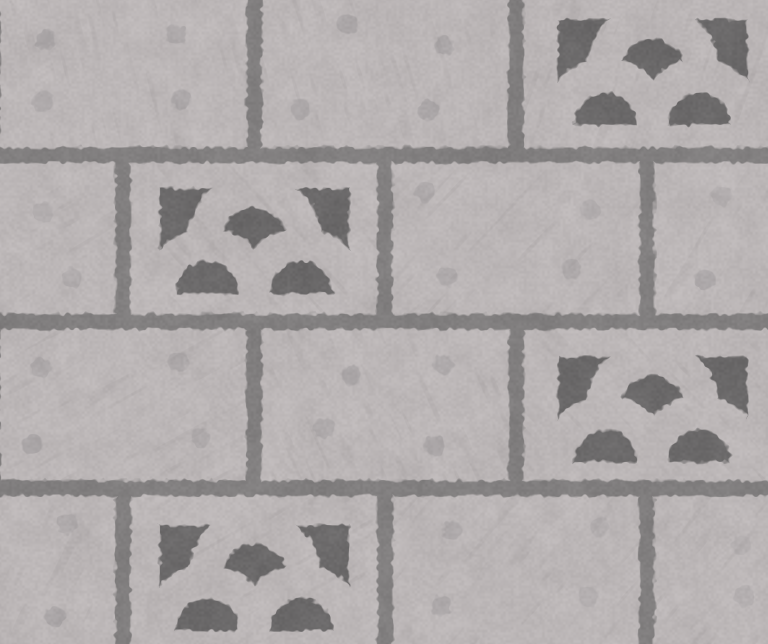
Write a Shadertoy shader that draws this texture.

```glsl
// Running-bond wall of pale concrete blocks with rough mortar joints, faint
// round pits and fish-scale vent blocks. Blocks come from a staggered grid,
// vents from circle distances, and wear from value noise.

#define UNITS 768.0                  // units across the canvas width
#define BLOCK vec2(262.0, 166.6)     // block pitch
#define ORIGIN vec2(-8.0, -10.8)     // lower-left corner of the grid
#define JOINT 7.6                    // half width of the mortar
#define VENT_PITCH vec2(796.0, 168.5)
#define VENT_START vec2(254.5, 67.5) // centre of the first vent
#define ROUGHNESS 4.2                // wobble of the edges
#define PIT_RADIUS 10.0
#define STONE vec3(0.735, 0.715, 0.717)
#define PIT vec3(0.655, 0.638, 0.643)
#define MORTAR vec3(0.505, 0.496, 0.497)
#define HOLLOW vec3(0.418, 0.411, 0.413)

float hash(vec2 p) {
    return fract(sin(dot(p, vec2(127.1, 311.7))) * 43758.545);
}

float noise(vec2 p) {
    vec2 i = floor(p), f = fract(p);
    f = f * f * (3.0 - 2.0 * f);
    return mix(mix(hash(i), hash(i + vec2(1, 0)), f.x),
               mix(hash(i + vec2(0, 1)), hash(i + vec2(1, 1)), f.x), f.y);
}

float fbm(vec2 p) {
    float sum = 0.0, weight = 0.5;
    for (int i = 0; i < 4; i++) {
        sum += weight * noise(p);
        p = mat2(1.6, 1.2, -1.2, 1.6) * p + 17.3;
        weight *= 0.5;
    }
    return sum;
}

// Signed distance to the five openings of a vent, mirrored about x = 0
float ventDistance(vec2 q) {
    q.x = abs(q.x);
    float panel = max(q.x - 94.5, abs(q.y + 1.5) - 52.5);
    float middle = length(q);
    float lower = length(q - vec2(47.0, -53.0));
    float upperParts = max(65.0 - lower, min(middle - 32.0, 67.0 - middle));
    return max(panel, min(lower - 31.0, upperParts));
}

// Coverage of the pits: one jittered disc in each quarter of a block
float pits(vec2 local, vec2 id, float soft) {
    float cover = 0.0;
    for (int i = 0; i < 4; i++) {
        vec2 side = vec2(i % 2, i / 2) * 2.0 - 1.0;
        vec2 seed = id * 7.0 + side * 1.7;
        vec2 jitter = vec2(hash(seed), hash(seed + 31.4)) - 0.5;
        vec2 centre = side * vec2(62.0, 37.0) + jitter * vec2(64.0, 28.0);
        float disc = smoothstep(soft, -soft, length(local - centre) - PIT_RADIUS);
        cover = max(cover, disc * mix(0.45, 0.9, hash(seed + 5.2)));
    }
    return cover;
}

void mainImage(out vec4 fragColor, in vec2 fragCoord) {
    float pixel = UNITS / iResolution.x;
    vec2 p = fragCoord * pixel;
    float soft = max(1.4, pixel);

    // Wobbled position gives every edge its chipped outline
    vec2 rough = p + ROUGHNESS * (vec2(noise(p / 4.5), noise(p / 4.5 + 40.0)) - 0.5);

    // Staggered block grid
    vec2 grid = (rough - ORIGIN) / BLOCK;
    float row = floor(grid.y);
    float odd = mod(row, 2.0);
    grid.x -= 0.5 * (1.0 - odd);
    vec2 id = floor(grid);
    vec2 local = (fract(grid) - 0.5) * BLOCK;
    vec2 inset = 0.5 * BLOCK - abs(local);
    float joint = min(inset.x, inset.y) - JOINT;

    // Vents alternate by half their pitch from row to row
    vec2 vent = rough - VENT_START - vec2(0.5 * VENT_PITCH.x * odd, VENT_PITCH.y * row);
    vent.x -= VENT_PITCH.x * round(vent.x / VENT_PITCH.x);
    float plain = step(0.5 * BLOCK.x, abs(vent.x - 5.5 * (0.0 - odd)));

    // Stone with pits, then mortar and hollows
    vec3 color = mix(STONE, PIT, plain * pits(local, id, soft));

    // Faint scratches, slanted differently on each block
    float angle = mix(0.4, 2.6, hash(id + 9.1));
    vec2 along = mat2(cos(angle), -sin(angle), sin(angle), cos(angle)) * p;
    float scratch = smoothstep(0.72, 0.95, noise(along / vec2(34.0, 6.0)));
    color -= 0.022 * scratch;

    color = mix(color, MORTAR, smoothstep(soft, -soft, joint));
    color = mix(color, HOLLOW, smoothstep(soft, -soft, ventDistance(vent)));

    // Broad mottling and fine grain
    color += 0.055 * (fbm(p / 22.0) - 0.47) + 0.035 * (noise(p / 2.6) - 0.5);
    fragColor = vec4(clamp(color, 0.0, 1.0), 1.0);
}
```
